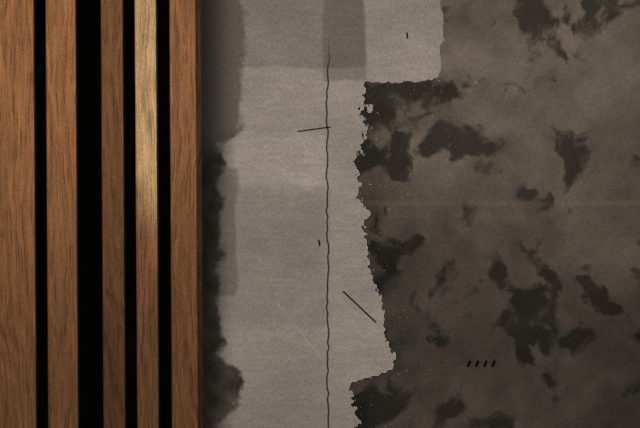
Give the GLSL for this texture, as a Shadertoy shader.

```glsl
#define GRAIN 0.075
#define WOOD_GRAIN 0.34
#define STAIN_DEPTH 0.5
#define SLAT_LEAN 0.0065
#define GAP_COLOR vec3(0.012, 0.010, 0.009)
#define PLASTER vec3(0.525, 0.482, 0.443)
#define CONCRETE vec3(0.385, 0.343, 0.297)
#define CRACK_X 0.766
#define PX (1.0 / iResolution.y)

float hash(vec2 p) {
    vec3 q = fract(p.xyx * vec3(0.1031, 0.103, 0.0973));
    q += dot(q, q.yzx + 33.33);
    return fract((q.x + q.y) * q.z);
}

float noise(vec2 p) {
    vec2 i = floor(p), f = fract(p);
    f = f * f * (3.0 - 2.0 * f);
    return mix(mix(hash(i), hash(i + vec2(1, 0)), f.x),
               mix(hash(i + vec2(0, 1)), hash(i + 1.0), f.x), f.y);
}

float fbm(vec2 p) {
    float sum = 0.0, amp = 0.516;
    for (int i = 0; i < 5; i++) {
        sum += amp * noise(p);
        p = mat2(1.6, 1.2, -1.2, 1.6) * p + 7.3;
        amp *= 0.5;
    }
    return sum;
}

float cut(float at, float x) { return smoothstep(at - PX, at + PX, x); }

float box(vec2 p, vec2 lo, vec2 hi, float soft) {
    vec2 m = smoothstep(lo - soft, lo + soft, p) * smoothstep(hi + soft, hi - soft, p);
    return m.x * m.y;
}

float stroke(vec2 p, vec2 a, vec2 d, float width) {
    p -= a;
    return 1.0 - cut(width, length(p - d * clamp(dot(p, d) / dot(d, d), 0.0, 1.0)));
}

// Signed distance to the right border of the plaster, negative inside
float plasterEdge(vec2 p) {
    float x = 0.825 + 0.083 * smoothstep(0.095, 0.145, p.y) - 0.045 * smoothstep(0.24, 0.36, p.y)
            - 0.025 * smoothstep(0.45, 0.58, p.y) + 0.017 * smoothstep(0.62, 0.74, p.y);
    float rough = 0.055 * (fbm(p * 24.0) - 0.5) + 0.018 * (noise(p * 130.0) - 0.5);
    vec2 q = vec2(p.x - 0.99, 0.85 - p.y);
    float top = length(max(q, 0.0)) + min(max(q.x, q.y), 0.0) - 0.042;
    return min(p.x - x + rough, top + 0.3 * rough);
}

vec3 concrete(vec2 p, float edge) {
    float cloud = fbm(p * 5.0 + 3.0), mottle = fbm(p * 24.0 + 11.0);
    vec3 c = CONCRETE * (0.59 + 0.36 * cloud + 0.26 * mottle);
    // Damp blotches, densest beside the plaster
    float near = exp(-max(edge, 0.0) * 9.0) * smoothstep(0.86, 0.8, p.y);
    float blotch = fbm(p * 15.0 + 2.0 * cloud) + 0.45 * (fbm(p * 4.0 + 21.0) - 0.5);
    float stain = smoothstep(0.54, 0.70, blotch + 0.13 * near);
    c *= 1.0 - STAIN_DEPTH * stain * (0.55 + 0.6 * mottle);
    c *= (1.0 - 0.23 * near) * mix(0.74, 1.13, smoothstep(0.0, 0.85, p.y + 0.12 * (cloud - 0.5)));
    c *= 1.0 - 0.22 * smoothstep(1.25, 1.5, p.x) * (1.0 - 0.5 * p.y);
    c += vec3(0.035, 0.023, 0.008) * smoothstep(0.01, 0.0, abs(p.y - 0.525));
    return c + 0.2 * near * smoothstep(0.9, 0.97, noise(p * 190.0));
}

vec3 plaster(vec2 p) {
    vec3 c = PLASTER * (0.88 + 0.2 * fbm(p * vec2(6, 9)) + 0.06 * noise(p * vec2(28, 150)));
    vec2 w = p + 0.02 * (fbm(p * 14.0) - 0.5);
    // Overlapping trowelled coats
    c *= 1.0 - 0.13 * box(w, vec2(0.4, 0.842), vec2(0.855, 1.1), 0.005);
    c *= 1.0 - 0.14 * box(w, vec2(0.758, 0.81), vec2(0.853, 1.1), 0.006);
    c *= 1.0 + 0.06 * box(w, vec2(0.54, 0.565), vec2(0.765, 0.685), 0.01);
    c *= 1.0 - 0.08 * box(w, vec2(0.54, 0.24), vec2(0.763, 0.555), 0.022);
    c *= 1.0 - 0.18 * box(w, vec2(0.4, 0.31), vec2(0.551, 0.6), 0.006);
    return c * (1.0 - 0.1 * smoothstep(0.25, 0.0, p.y));
}

vec3 wall(vec2 p) {
    float edge = plasterEdge(p);
    vec3 c = mix(plaster(p), concrete(p, edge), cut(0.0, edge));
    // Bare strip and shadow beside the slats
    float rough = fbm(p * 30.0 + 4.0);
    float strip = 0.513 + 0.053 * smoothstep(0.66, 0.7, p.y) + 0.042 * box(p, vec2(0, 0.03), vec2(2, 0.15), 0.03);
    float bare = smoothstep(0.01, -0.01, p.x - strip + 0.045 * (rough - 0.5));
    vec3 tone = mix(vec3(0.25, 0.225, 0.19) * (0.35 + 1.1 * rough), vec3(0.34, 0.31, 0.27), smoothstep(0.6, 0.72, p.y));
    c = mix(c, tone, 0.9 * bare) * mix(0.4, 1.0, smoothstep(0.465, 0.56, p.x));
    // Hairline crack, scratches and chips
    float bend = 0.012 * (fbm(vec2(p.y * 13.0, 2)) - 0.5) + 0.004 * (noise(vec2(p.y * 75.0, 8)) - 0.5);
    float crack = 1.0 - cut(0.0015, abs(p.x - CRACK_X - bend));
    c *= 1.0 - 0.65 * crack * smoothstep(0.93, 0.8, p.y);
    float marks = stroke(p, vec2(0.697, 0.693), vec2(0.074, 0.01), 0.0012)
                + stroke(p, vec2(0.803, 0.318), vec2(0.074, -0.07), 0.0015)
                + stroke(p, vec2(0.745, 0.437), vec2(0.002, -0.01), 0.0018)
                + stroke(p, vec2(0.951, 0.922), vec2(0.001, -0.01), 0.0017);
    for (float i = 0.0; i < 4.0; i++)
        marks += stroke(p, vec2(1.094 + 0.019 * i, 0.145), vec2(0.004, 0.01), 0.0028);
    c *= 1.0 - 0.78 * min(marks, 1.0);
    return c + 0.06 * stroke(p, vec2(0.645, 0.297), vec2(0.107, -0.137), 0.0009);
}

vec3 wood(vec2 p, vec3 tone, float seed) {
    float warp = fbm(p * vec2(11, 2.6) + seed * 17.0);
    float fibre = fbm(vec2(p.x * 210.0 + warp * 9.0, p.y * 9.0 + seed * 5.0));
    float rings = sin(p.x * 170.0 + warp * 42.0 + p.y * 5.0);
    float pores = smoothstep(0.62, 0.85, noise(vec2(p.x * 330.0 + warp * 20.0, p.y * 22.0)));
    return tone * (1.0 + WOOD_GRAIN * (fibre - 0.5) + 0.045 * rings - 0.13 * pores);
}

void mainImage(out vec4 fragColor, in vec2 fragCoord) {
    vec2 p = fragCoord / iResolution.y;
    vec2 s = p - vec2(SLAT_LEAN * (1.0 - p.y), 0);
    vec3 c = mix(GAP_COLOR, wall(p), cut(0.468, s.x));
    // Timber slats: left border, right border, brightness
    vec3 slats[5] = vec3[5](vec3(-0.1, 0.078, 1.04), vec3(0.106, 0.176, 1.02), vec3(0.235, 0.286, 0.82),
                            vec3(0.314, 0.364, 0.97), vec3(0.395, 0.456, 0.98));
    for (int i = 0; i < 5; i++) {
        vec3 slat = slats[i];
        vec3 tone = vec3(0.515, 0.345, 0.22) * slat.z * mix(0.7, 1.06, smoothstep(0.0, 0.9, s.y));
        if (i == 3) tone = mix(tone, vec3(0.7, 0.56, 0.39), smoothstep(0.32, 0.62, s.y + 0.3 * fbm(s * vec2(30, 5)) - 0.15));
        vec2 side = i == 4 ? vec2(0.013, 0.5) : vec2(0.004, 0.22);
        vec3 face = wood(s, tone, float(i)) * mix(1.0, side.y, cut(slat.y, s.x));
        face *= 0.82 + 0.18 * smoothstep(0.0, 0.006, s.x - slat.x);
        c = mix(c, face, cut(slat.x, s.x) * (1.0 - cut(slat.y + side.x, s.x)));
    }
    c *= 1.0 + GRAIN * (hash(floor(p * 342.0)) + noise(p * 230.0) - 1.0);
    fragColor = vec4(clamp(c, 0.0, 1.0), 1.0);
}
```
